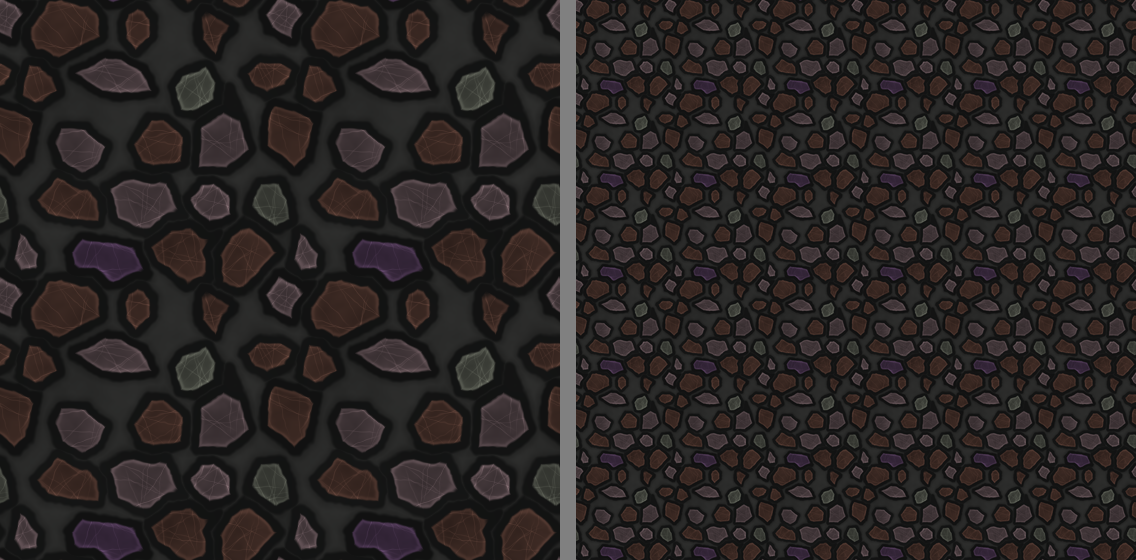
Left: one tile. Right: repeated 3 by 3.
This texture is drawn by a Shadertoy shader. Its source:

```glsl
const float TAU = 6.2831853;

vec3 hash(vec2 p) {
    vec3 q = fract(p.xyx * vec3(.1031, .1030, .0973));
    q += dot(q, q.yxz + 33.33);
    return fract((q.xxy + q.yzz) * q.zyx);
}

// Value noise that wraps after n cells
float noise(vec2 p, float n) {
    vec2 i = floor(p * n), f = fract(p * n);
    f = f * f * (3. - 2. * f);
    vec2 a = mod(i, n) + n, b = mod(i + 1., n) + n;
    return mix(mix(hash(a).x, hash(vec2(b.x, a.y)).x, f.x),
               mix(hash(vec2(a.x, b.y)).x, hash(b).x, f.x), f.y);
}

float fbm(vec2 p, float n) {
    return .5 * noise(p, n) + .3 * noise(p + .37, n * 2.) + .2 * noise(p + .71, n * 4.);
}

vec2 corner(float id, float k, vec2 size) {
    vec3 h = hash(vec2(id, mod(k, 7.) + 3.));
    float a = (k + .65 * h.x) * TAU / 7.;
    return size * mix(.62, 1.2, h.y) * vec2(cos(a), sin(a));
}

// Signed distance to an irregular seven-sided stone
float stoneDistance(vec2 p, float id, vec2 size) {
    vec2 a = corner(id, 6., size);
    float d = 1., side = 1.;
    for (float k = 0.; k < 7.; k++) {
        vec2 b = corner(id, k, size), e = a - b, w = p - b;
        vec2 v = w - e * clamp(dot(w, e) / dot(e, e), 0., 1.);
        d = min(d, dot(v, v));
        bvec3 c = bvec3(p.y >= b.y, p.y < a.y, e.x * w.y > e.y * w.x);
        if (all(c) || all(not(c))) side = -side;
        a = b;
    }
    return side * sqrt(d);
}

float scratches(vec2 q, float id, float px) {
    float s = 0.;
    for (float k = 0.; k < 11.; k++) {
        vec3 h = hash(vec2(id + 40., k + 5.));
        vec2 n = vec2(cos(h.x * TAU), sin(h.x * TAU));
        float along = dot(q, vec2(-n.y, n.x));
        float off = dot(q, n) - (h.y - .5) * .17 + (h.z - .5) * 3. * along * along;
        float fade = 1. - smoothstep(.03, .11, abs(along - (h.z - .5) * .08));
        s += fade * (.3 + .7 * h.y) * (1. - smoothstep(0., .0015 + px * .7, abs(off)));
    }
    return min(s, 1.5);
}

void mainImage(out vec4 fragColor, in vec2 fragCoord) {
    vec2 p = fract(fragCoord / iResolution.xy * 2.);
    float px = 2. / iResolution.y;
    vec2 grid = vec2(4, 5);

    // Ragged stone edges
    vec2 wp = p + .018 * (vec2(fbm(p, 16.), fbm(p + .53, 16.)) - .5);

    // Nearest two stones among staggered, jittered cells
    float d1 = 1., d2 = 1., id = 0.;
    vec2 local = vec2(0);
    for (float j = -1.; j <= 1.; j++)
    for (float i = -1.; i <= 1.; i++) {
        float row = floor(wp.y * grid.y) + j;
        float shift = .4 * mod(row, grid.y);
        float col = floor(wp.x * grid.x - shift) + i;
        float cellId = mod(col, grid.x) + grid.x * mod(row, grid.y);
        vec3 h = hash(vec2(cellId, 20.)), g = hash(vec2(cellId, 31.));
        vec2 q = wp - (vec2(col + shift, row) + .5 + .4 * (h.xy - .5)) / grid;
        float stretch = mix(.8, 1.35, g.x);
        float d = stoneDistance(q, cellId, mix(.055, .14, h.z) * vec2(stretch, 1. / stretch));
        if (d < d1) { d2 = d1; d1 = d; id = cellId; local = q; }
        else d2 = min(d2, d);
    }
    // Keep a gap between crowded stones
    float d = max(d1, .5 * (d1 - d2) + .029);

    // Cloudy mortar, dimmer beside the stones
    float cloud = fbm(p, 6.), grain = fbm(p + .19, 24.);
    vec3 color = vec3(.163, .164, .160) * (.82 + .3 * cloud + .08 * grain);
    color *= mix(.82, 1., smoothstep(.025, .06, d));

    // Dark painted outline
    vec3 tint = hash(vec2(id, 50.));
    float outer = d + .012 * (fbm(p + .41, 12.) - .5);
    vec3 ink = vec3(.066, .068, .067) + .025 * tint.z * cloud;
    color = mix(color, ink, 1. - smoothstep(.022, .033 + px, outer));

    // Stone body with mottling, scratches and a pale rim
    vec3 stone = tint.x < .42 ? vec3(.200, .138, .118)
               : tint.x < .68 ? vec3(.205, .212, .190)
               : tint.x < .95 ? vec3(.232, .193, .202) : vec3(.180, .130, .195);
    stone *= .72 + .5 * fbm(p + .63, 9.) + .1 * grain;
    stone *= 1. + .3 * scratches(local, id, px);
    float rim = exp(-pow((d + .006) / .006, 2.)) + .35 * exp(min(d, 0.) / .02);
    stone *= 1. + rim * mix(.2, .5, tint.y);
    color = mix(color, stone, 1. - smoothstep(-.003 - px * .5, .002 + px * .5, d));

    fragColor = vec4(color, 1);
}
```
